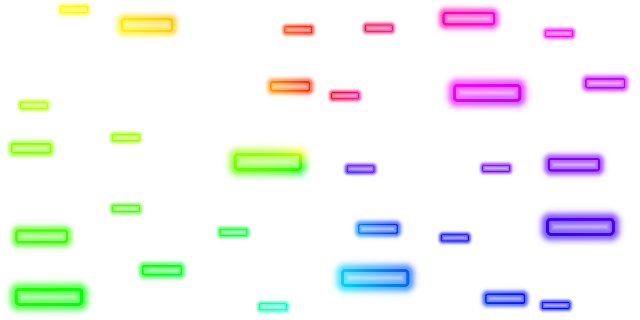
A Shadertoy shader for this background:

```glsl
// Scattered neon outlines of wide rounded bars on white, in four sizes.
// Each bar is a box distance field placed at random inside its grid cell;
// its soft glow and hue follow the distance and the angle about the centre.

const vec2  GRID = vec2(6.0, 5.0);            // columns, rows
const vec2  BAR_HALF = vec2(0.1025, 0.0235);  // stroke centre line, largest bar
const float CORNER = 0.0105;
const float STROKE_HALF = 0.0058;
const float GLOW_OUTSIDE = 0.017;
const float GLOW_INSIDE = 0.021;
const float GLOW_STRENGTH = 0.6;
const float EDGE_SOFTNESS = 0.0012;
const float CELL_MARGIN = 0.034;              // room kept for the glow
const float HUE_AT_RIGHT = 0.75;
const vec3  PAPER = vec3(1.0);
const float TAU = 6.2831853;

vec2 hash22(vec2 p) {
    vec3 q = fract(p.xyx * vec3(0.1031, 0.1030, 0.0973));
    q += dot(q, q.yzx + 33.33);
    return fract((q.xx + q.yz) * q.zy);
}

vec3 hueColor(float hue) {
    vec3 ramp = abs(fract(hue + vec3(0.0, 2.0, 1.0) / 3.0) * 6.0 - 3.0);
    return clamp(ramp - 1.0, 0.0, 1.0);
}

float roundedBox(vec2 p, vec2 halfSize, float radius) {
    vec2 q = abs(p) - halfSize + radius;
    return length(max(q, 0.0)) + min(max(q.x, q.y), 0.0) - radius;
}

// Deals the sizes in fixed shares over the cells; one cell stays empty.
float barScale(vec2 cell) {
    float rank = mod(11.0 * cell.x + 6.0 * cell.y, GRID.x * GRID.y);
    if (rank < 4.5) return 1.0;
    if (rank < 8.5) return 0.77;
    if (rank < 14.5) return 0.59;
    return rank < 28.5 ? 0.41 : 0.0;
}

// Opacity of stroke and glow, measured in the scale of the bar.
float neon(float boxDistance, float scale, float pixel) {
    float beyond = abs(boxDistance) - STROKE_HALF * scale;
    float soft = max(EDGE_SOFTNESS, 0.75 * pixel);
    float stroke = 1.0 - smoothstep(-soft, soft, beyond);
    float reach = (boxDistance < 0.0 ? GLOW_INSIDE : GLOW_OUTSIDE) * scale;
    float falloff = max(beyond, 0.0) / reach;
    return max(stroke, GLOW_STRENGTH * exp(-falloff * falloff));
}

void mainImage(out vec4 fragColor, in vec2 fragCoord) {
    float pixel = 1.0 / iResolution.y;
    vec2 canvas = vec2(iResolution.x * pixel, 1.0);
    vec2 p = fragCoord * pixel;

    // Grid cell and the bar inside it
    vec2 cellSize = canvas / GRID;
    vec2 cell = min(floor(p / cellSize), GRID - 1.0);
    float scale = barScale(cell);

    float alpha = 0.0;
    if (scale > 0.0) {
        vec2 halfSize = BAR_HALF * scale;
        vec2 room = cellSize - 2.0 * (halfSize + (STROKE_HALF + CELL_MARGIN) * scale);
        vec2 jitter = (hash22(cell + 7.0) - 0.5) * max(room, 0.0);
        vec2 center = (cell + 0.5) * cellSize + jitter;
        alpha = neon(roundedBox(p - center, halfSize, CORNER * scale), scale, pixel);
    }

    // Colour wheel about the middle of the canvas
    vec2 fromMiddle = p - 0.5 * canvas + 1e-5;
    float hue = HUE_AT_RIGHT + atan(fromMiddle.y, fromMiddle.x) / TAU;
    fragColor = vec4(mix(PAPER, hueColor(hue), alpha), 1.0);
}
```
